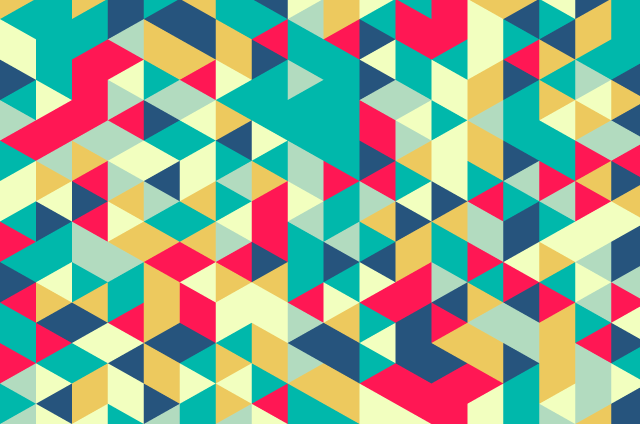
This pattern is drawn by a Shadertoy shader. Its source:

```glsl
const float COLUMN_WIDTH = 0.0848;   // in canvas heights
const float TRIANGLE_SIDE = 0.0955;  // vertical edge length
const int SAMPLES = 4;               // per axis, for smooth edges

// Integer hash giving three values in 0..1
vec3 hash3(ivec3 cell) {
    uvec3 v = uvec3(cell + 512) * 1664525u + 1013904223u;
    v.x += v.y * v.z;
    v.y += v.z * v.x;
    v.z += v.x * v.y;
    v ^= v >> 16u;
    v.x += v.y * v.z;
    v.y += v.z * v.x;
    v.z += v.x * v.y;
    return vec3(v >> 8u) / 16777216.0;
}

// Weighted choice among six flat colours
vec3 palette(float pick) {
    if (pick < 0.20) return vec3(0.00, 0.72, 0.67);  // teal
    if (pick < 0.35) return vec3(0.70, 0.86, 0.75);  // sage
    if (pick < 0.52) return vec3(0.15, 0.33, 0.49);  // navy
    if (pick < 0.68) return vec3(0.93, 0.79, 0.37);  // ochre
    if (pick < 0.84) return vec3(1.00, 0.09, 0.33);  // crimson
    return vec3(0.95, 1.00, 0.75);                   // cream
}

// Three families of parallel lines identify each triangle
ivec3 triangleCell(vec2 p) {
    vec2 g = p / vec2(COLUMN_WIDTH, TRIANGLE_SIDE);
    return ivec3(floor(vec3(g.x, g.y - 0.5 * g.x, g.y + 0.5 * g.x)));
}

// Some neighbours share a key, merging into rhombi and longer bands
vec3 triangleColor(ivec3 cell, float mergeChance) {
    vec3 rhombus = hash3(ivec3(101, cell.yz));
    vec3 falling = hash3(ivec3(cell.x, 202, cell.z));
    vec3 rising = hash3(ivec3(cell.xy, 303));
    if (rhombus.x < mergeChance) return palette(rhombus.y);
    if (falling.x < mergeChance) return palette(falling.y);
    if (rising.x < mergeChance) return palette(rising.y);
    return palette(hash3(cell).y);
}

void mainImage(out vec4 fragColor, in vec2 fragCoord) {
    vec3 color = vec3(0.0);
    for (int j = 0; j < SAMPLES; j++) {
        for (int i = 0; i < SAMPLES; i++) {
            vec2 offset = (vec2(i, j) + 0.5) / float(SAMPLES) - 0.5;
            vec2 p = (fragCoord + offset) / iResolution.y;
            color += triangleColor(triangleCell(p), 0.12);
        }
    }
    fragColor = vec4(color / float(SAMPLES * SAMPLES), 1.0);
}
```
